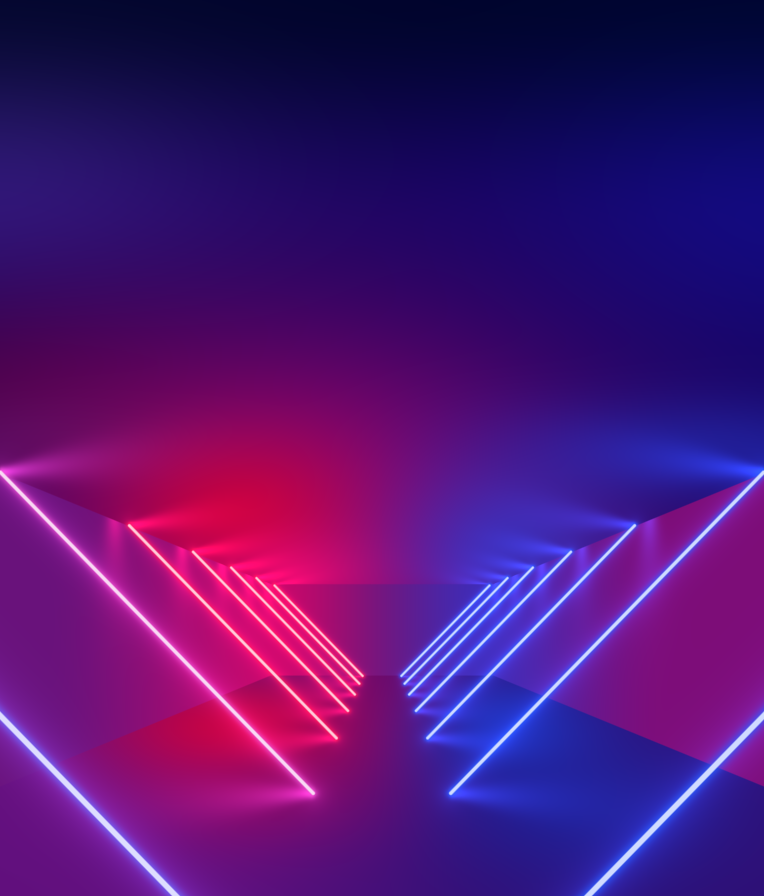
Give the GLSL for this background, as a Shadertoy shader.

```glsl
// A dim corridor lit by slanted neon tubes, red on the left and blue on the right.
// Tubes are one segment repeated in perspective; ceiling, walls and floor are
// split by lines through the vanishing point and tinted with soft light pools.

#define VANISH_Y 0.297     // height of the vanishing point
#define TUBE_GAP 0.51      // depth step between tubes
#define LAST_TUBE 5
#define TUBE_WIDTH 0.0011
#define HALO 0.30
#define FAN_LIGHT 0.55
#define EDGE_SLOPE 0.41    // slope of the wall edges
#define BACK_HEIGHT 0.051  // half height of the back wall

const vec2 TUBE_TOP  = vec2(0.4258, 0.1758);
const vec2 TUBE_BASE = vec2(0.0768, -0.1823);
const vec3 RED   = vec3(1.0, 0.10, 0.34);
const vec3 PINK  = vec3(0.90, 0.32, 0.80);
const vec3 LILAC = vec3(0.42, 0.42, 1.0);
const vec3 BLUE  = vec3(0.16, 0.36, 1.0);

float pool(vec2 p, vec2 center, vec2 radius) {
    vec2 d = (p - center) / radius;
    return exp(-dot(d, d));
}

float segmentDistance(vec2 p, vec2 a, vec2 b) {
    vec2 ab = b - a;
    return length(p - a - ab * clamp(dot(p - a, ab) / dot(ab, ab), 0.0, 1.0));
}

// Light that widens along +x and leans by the given slope
float fan(vec2 e, float slope) {
    float along = max(e.x, 0.0);
    float across = (e.y - slope * along) / (0.005 + 0.17 * along);
    return smoothstep(-0.004, 0.002, e.x) * exp(-across * across - along / 0.075);
}

vec3 ceilingColor(vec2 p) {
    vec3 c = mix(vec3(0.07, 0.01, 0.36), vec3(0.0, 0.015, 0.17), smoothstep(0.45, 0.70, p.y));
    c += vec3(0.11, 0.08, 0.12) * pool(p, vec2(-0.45, 0.50), vec2(0.30, 0.15));
    c += vec3(0.00, 0.03, 0.14) * pool(p, vec2(0.45, 0.48), vec2(0.30, 0.18));
    c = mix(c, vec3(0.30, 0.00, 0.25), 0.75 * pool(p, vec2(-0.42, 0.26), vec2(0.30, 0.12)));
    c = mix(c, vec3(0.63, 0.02, 0.45), 0.90 * pool(p, vec2(-0.08, 0.10), vec2(0.33, 0.24)));
    c = mix(c, vec3(0.40, 0.08, 0.42), 0.50 * pool(p, vec2(-0.38, 0.21), vec2(0.18, 0.05)));
    c = mix(c, vec3(0.13, 0.16, 0.68), 0.70 * pool(p, vec2(0.36, 0.20), vec2(0.22, 0.06)));
    c = mix(c, vec3(0.80, 0.00, 0.21), 0.85 * pool(p, vec2(-0.16, 0.13), vec2(0.14, 0.09)));
    c = mix(c, vec3(0.90, 0.03, 0.42), 0.70 * pool(p, vec2(-0.09, 0.06), vec2(0.11, 0.05)));
    return mix(c, vec3(0.21, 0.20, 0.75), 0.85 * pool(p, vec2(0.14, 0.09), vec2(0.13, 0.10)));
}

vec3 wallColor(vec2 p) {
    float a = abs(p.x);
    vec3 left = mix(vec3(0.78, 0.03, 0.42), vec3(0.41, 0.07, 0.48), smoothstep(0.10, 0.38, a));
    vec3 right = mix(vec3(0.25, 0.17, 0.72), vec3(0.49, 0.05, 0.47), smoothstep(0.10, 0.32, a));
    vec3 c = mix(left, right, smoothstep(-0.12, 0.12, p.x));
    return c * mix(0.88, 1.0, smoothstep(0.0, 0.126, a));
}

vec3 floorColor(vec2 p) {
    vec3 c = mix(vec3(0.38, 0.06, 0.49), vec3(0.18, 0.06, 0.46), smoothstep(-0.25, 0.2, p.x));
    c = mix(c, vec3(0.46, 0.02, 0.40), 0.80 * pool(p, vec2(-0.01, -0.08), vec2(0.09, 0.12)));
    c = mix(c, vec3(0.80, 0.00, 0.23), 0.90 * pool(p, vec2(-0.17, -0.11), vec2(0.15, 0.07)));
    c = mix(c, vec3(0.62, 0.03, 0.40), 0.50 * pool(p, vec2(-0.15, -0.19), vec2(0.13, 0.06)));
    c = mix(c, vec3(0.11, 0.20, 0.74), 0.85 * pool(p, vec2(0.14, -0.11), vec2(0.11, 0.07)));
    return mix(c, vec3(0.11, 0.14, 0.62), 0.70 * pool(p, vec2(0.22, -0.20), vec2(0.15, 0.08)));
}

void mainImage(out vec4 fragColor, in vec2 fragCoord) {
    float pixel = 1.0 / iResolution.y;
    vec2 p = (fragCoord - vec2(0.5 * iResolution.x, 0.0)) * pixel - vec2(0.0, VANISH_Y);
    vec2 m = vec2(abs(p.x), p.y);

    // Room surfaces
    float edge = max(m.x * EDGE_SLOPE, BACK_HEIGHT);
    float onCeiling = smoothstep(-pixel, pixel, p.y - edge);
    float onFloor = smoothstep(-pixel, pixel, -p.y - edge);
    float onWall = (1.0 - onCeiling) * (1.0 - onFloor);
    vec3 color = ceilingColor(p) * onCeiling + wallColor(p) * onWall + floorColor(p) * onFloor;

    // Mirrored tubes, far to near
    for (int k = LAST_TUBE; k >= -1; k--) {
        float size = 1.0 / (1.0 + TUBE_GAP * float(k));
        vec2 top = TUBE_TOP * size;
        vec2 base = TUBE_BASE * size;
        vec3 leftTint = k < 0 ? LILAC : (k == 0 ? PINK : RED);
        vec3 tint = p.x < 0.0 ? leftTint : BLUE;

        // Fans at both ends, and rays down the wall
        if (k >= 0) {
            float light = fan(vec2(top.x - m.x, m.y - top.y) / size, 0.12) * onCeiling;
            light += 0.8 * fan(vec2(m.x - base.x, m.y - base.y) / size, -0.06) * onFloor;
            color += FAN_LIGHT * light * tint;
        }
        if (k >= 1) {
            vec2 ray = vec2(m.x - 1.06 * top.x, m.x * EDGE_SLOPE - m.y) / size;
            float across = ray.x / (0.012 + 0.15 * max(ray.y, 0.0));
            color += 0.35 * tint * onWall * exp(-across * across - max(ray.y, 0.0) / 0.07);
        }

        // Glow and bright core
        float d = segmentDistance(m, top, base);
        float width = TUBE_WIDTH * (0.8 + size);
        color += HALO * tint * exp(-d / (0.010 * size));
        color = mix(color, tint, 0.75 * exp(-d * d / (6.0 * width * width)));
        float core = 1.0 - smoothstep(width - pixel, width + pixel, d);
        color = mix(color, mix(tint, vec3(1.0), 0.78), core);
    }
    fragColor = vec4(clamp(color, 0.0, 1.0), 1.0);
}
```
